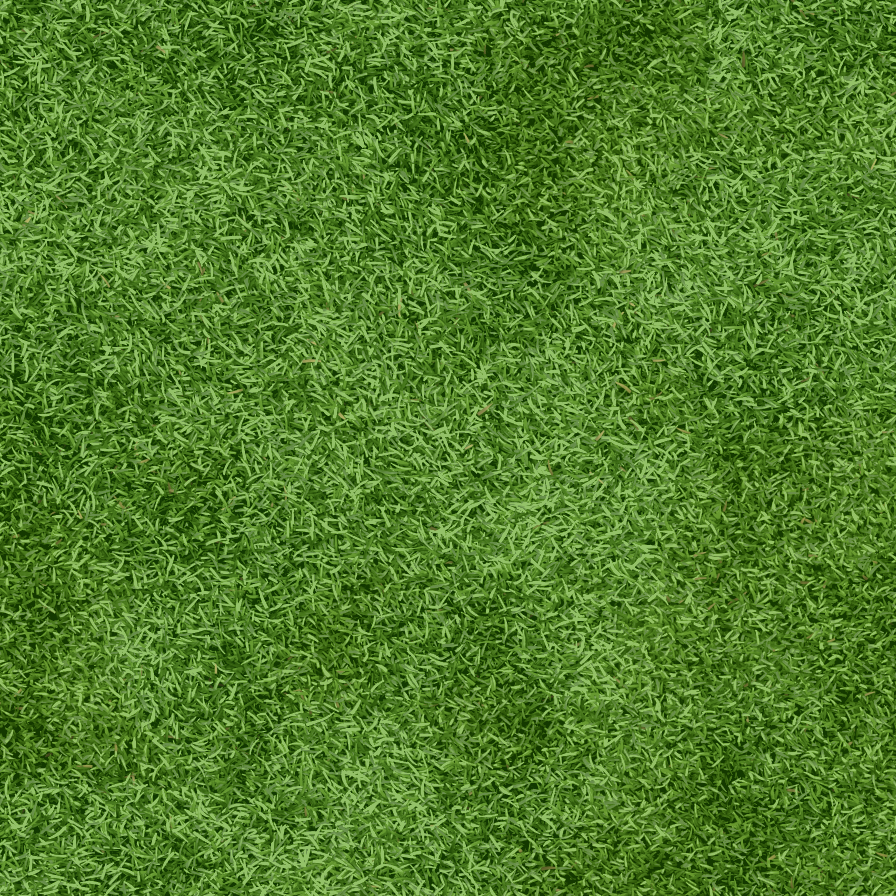
Reproduce this texture procedurally as a Shadertoy shader.

```glsl
// A mown lawn from above: short, tangled grass blades with soft, worn patches.

const int LAYERS = 12;             // sheets of blades, lowest first
const float CELLS = 78.0;          // blade cells across the canvas
const float MIN_LENGTH = 0.0040;   // half lengths and half widths of a blade
const float MAX_LENGTH = 0.0120;
const float MIN_WIDTH = 0.0010;
const float MAX_WIDTH = 0.0018;
const float SOFTNESS = 0.0009;     // least blur of a blade edge
const float SHADOW = 0.30;
const float CONTRAST = 1.36;
const float PATCH_SCALE = 4.5;
const float PATCH_LIGHT = 0.42;    // strength of broad light, clumps and grain
const float CLUMP_LIGHT = 0.20;
const float GRAIN_LIGHT = 0.22;
const float STRAW_SHARE = 0.006;

const vec3 SOIL  = vec3(0.07, 0.22, 0.005);
const vec3 DEEP  = vec3(0.18, 0.35, 0.045);
const vec3 GRASS = vec3(0.28, 0.47, 0.115);
const vec3 FRESH = vec3(0.40, 0.60, 0.19);
const vec3 SAGE  = vec3(0.41, 0.56, 0.30);
const vec3 PALE  = vec3(0.58, 0.76, 0.41);
const vec3 STRAW = vec3(0.56, 0.50, 0.28);

// Integer hash: three values from 0 to 1 for a cell and a seed.
vec3 hash3(ivec2 cell, int seed) {
    uvec3 v = uvec3(ivec3(cell, seed)) * 1664525u + 1013904223u;
    v.x += v.y * v.z; v.y += v.z * v.x; v.z += v.x * v.y;
    v ^= v >> 16u;
    v.x += v.y * v.z; v.y += v.z * v.x; v.z += v.x * v.y;
    return vec3(v >> 8u) / 16777216.0;
}

float valueNoise(vec2 p, int seed) {
    ivec2 i = ivec2(floor(p));
    vec2 f = fract(p);
    f = f * f * (3.0 - 2.0 * f);
    float low = mix(hash3(i, seed).x, hash3(i + ivec2(1, 0), seed).x, f.x);
    float high = mix(hash3(i + ivec2(0, 1), seed).x, hash3(i + ivec2(1, 1), seed).x, f.x);
    return mix(low, high, f.y);
}

float fbm(vec2 p, int seed) {
    float sum = 0.0, weight = 0.5;
    for (int i = 0; i < 4; i++) {
        sum += weight * valueNoise(p, seed + i);
        p = mat2(1.6, 1.2, -1.2, 1.6) * p;
        weight *= 0.5;
    }
    return sum / 0.9375;
}

// Grass colour for a tone from 0 (gaps) to 1 (lit tips).
vec3 grassRamp(float tone, float sage) {
    vec3 c = mix(SOIL, DEEP, smoothstep(0.03, 0.22, tone));
    c = mix(c, GRASS, smoothstep(0.22, 0.45, tone));
    c = mix(c, mix(FRESH, SAGE, sage), smoothstep(0.45, 0.69, tone));
    return mix(c, PALE, smoothstep(0.76, 1.02, tone));
}

// Lays one sheet of blades over state = (tone, sage, straw).
void addLayer(inout vec3 state, vec2 uv, int layer, float edge, float worn, float flow) {
    vec2 p = uv * CELLS + 7.0 * hash3(ivec2(layer, 5), 91).xy;
    ivec2 home = ivec2(floor(p));
    float depth = float(layer) / float(LAYERS - 1);
    for (int y = -1; y <= 1; y++)
    for (int x = -1; x <= 1; x++) {
        ivec2 cell = home + ivec2(x, y);
        vec3 place = hash3(cell, layer);
        vec3 look = hash3(cell, layer + 200);
        vec2 q = (p - vec2(cell) - place.xy) / CELLS;

        // Blade frame: "along" runs from root to tip, "across" is bent.
        float angle = flow + (place.z - 0.5) * 5.0;
        vec2 dir = vec2(sin(angle), cos(angle));
        float len = mix(MIN_LENGTH, MAX_LENGTH, look.x) * mix(1.0, 0.7, worn);
        float along = dot(q, dir) / len;
        float across = dot(q, vec2(dir.y, -dir.x));
        across += (look.z - 0.5) * 0.35 * len * (along * along - 0.4);
        float width = mix(MIN_WIDTH, MAX_WIDTH, fract(look.x * 7.3));
        width *= 1.0 - 0.5 * smoothstep(-0.2, 1.0, along);

        float ends = 1.0 - smoothstep(1.0 - edge / len, 1.0 + edge / len, abs(along));
        float body = ends * (1.0 - smoothstep(width - edge, width + edge, abs(across)));
        float shade = ends * (1.0 - smoothstep(0.0, width + 0.0016, abs(across - 0.0012)));

        float tone = 0.48 * depth + 0.82 * look.y - 0.13 + 0.13 * along;
        tone += 0.06 * across / width;
        float sage = smoothstep(0.46, 0.56, place.z);
        float straw = step(1.0 - STRAW_SHARE, fract(look.z * 13.7));
        state.x *= 1.0 - SHADOW * shade;
        state = mix(state, vec3(tone, sage, straw), body);
    }
}

void mainImage(out vec4 fragColor, in vec2 fragCoord) {
    vec2 uv = fragCoord / iResolution.y;
    float edge = max(SOFTNESS, 0.6 / iResolution.y);

    // Broad changes in wear, light and lean; finer clumps and grain
    float worn = smoothstep(0.42, 0.68, fbm(uv * PATCH_SCALE, 11));
    float light = PATCH_LIGHT * (fbm(uv * PATCH_SCALE * 1.6, 31) - 0.5);
    light += CLUMP_LIGHT * (fbm(uv * PATCH_SCALE * 6.0, 71) - 0.5);
    light += GRAIN_LIGHT * (valueNoise(uv * 260.0, 83) - 0.5);
    float flow = 2.4 * (fbm(uv * PATCH_SCALE * 1.5, 51) - 0.4);

    vec3 state = vec3(0.05, 0.0, 0.0);
    for (int layer = 0; layer < LAYERS; layer++)
        addLayer(state, uv, layer, edge, worn, flow);

    // Worn patches are flatter and a little darker
    float tone = 0.5 + (state.x - 0.48) * CONTRAST * mix(1.0, 0.78, worn);
    tone += light - 0.03 * worn;
    vec3 color = grassRamp(tone, state.y);
    color = mix(color, STRAW * (0.6 + 0.6 * tone), 0.7 * state.z);
    color += vec3(0.008, 0.0, -0.008) * worn;
    fragColor = vec4(clamp(color, 0.0, 1.0), 1.0);
}
```
